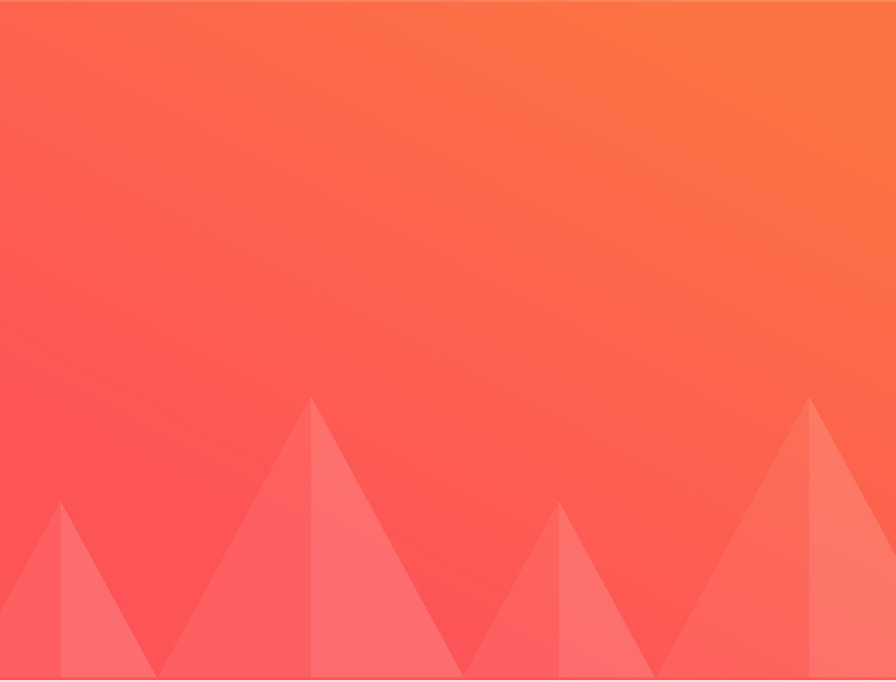
Give the GLSL for this background, as a WebGL 2 fragment shader.

```glsl
#version 300 es
precision highp float;
// Coral to orange diagonal gradient with a row of translucent two-sided peaks.
uniform vec2 u_resolution;
out vec4 outColor;

// Lengths are fractions of the canvas width.
const vec3 CORAL = vec3(0.992, 0.333, 0.342);
const vec3 ORANGE = vec3(0.986, 0.450, 0.260);
const vec2 GRADIENT_DIR = vec2(0.47, 0.883);
const float GRADIENT_START = 0.29;
const float GRADIENT_END = 1.03;

const float PERIOD = 0.556;
const float BASE_Y = 0.005;
const vec2 SMALL_SIZE = vec2(0.1072, 0.1966); // half width, height
const vec2 LARGE_SIZE = vec2(0.1708, 0.3138);
const float SMALL_X = 0.0677;
const float LARGE_X = 0.3470;
const float SHADED_ALPHA = 0.055;
const float LIT_ALPHA = 0.135;

const float RIM_WIDTH = 0.002;
const float BOTTOM_RIM_ALPHA = 0.85;
const float TOP_RIM_ALPHA = 0.12;

// White coverage of one peak, repeated along x: dim left face, bright right face.
float peakAlpha(vec2 p, float apexX, vec2 size, float pixel) {
    float x = mod(p.x - apexX + 0.5 * PERIOD, PERIOD) - 0.5 * PERIOD;
    float y = p.y - BASE_Y;
    float slope = (abs(x) * size.y + y * size.x - size.x * size.y) / length(size);
    float edge = max(slope, -y);
    float inside = 1.0 - smoothstep(-0.5 * pixel, 0.5 * pixel, edge);
    float lit = smoothstep(-0.5 * pixel, 0.5 * pixel, x);
    return inside * mix(SHADED_ALPHA, LIT_ALPHA, lit);
}

// Coverage of a thin rim at the given distance from a canvas edge.
float rim(float distance, float pixel) {
    return 1.0 - smoothstep(-0.5 * pixel, 0.5 * pixel, distance - RIM_WIDTH);
}

void main() {
    float pixel = 1.0 / u_resolution.x;
    vec2 p = gl_FragCoord.xy * pixel;
    float top = u_resolution.y * pixel;

    // Diagonal gradient, flat beyond both ends
    float t = (dot(p, GRADIENT_DIR) - GRADIENT_START) / (GRADIENT_END - GRADIENT_START);
    vec3 color = mix(CORAL, ORANGE, clamp(t, 0.0, 1.0));

    // Peaks
    color = mix(color, vec3(1.0), peakAlpha(p, SMALL_X, SMALL_SIZE, pixel));
    color = mix(color, vec3(1.0), peakAlpha(p, LARGE_X, LARGE_SIZE, pixel));

    // Pale rims at the bottom and top
    color = mix(color, vec3(1.0), rim(p.y, pixel) * BOTTOM_RIM_ALPHA);
    color = mix(color, vec3(1.0), rim(top - p.y, pixel) * TOP_RIM_ALPHA);

    outColor = vec4(color, 1.0);
}
```
